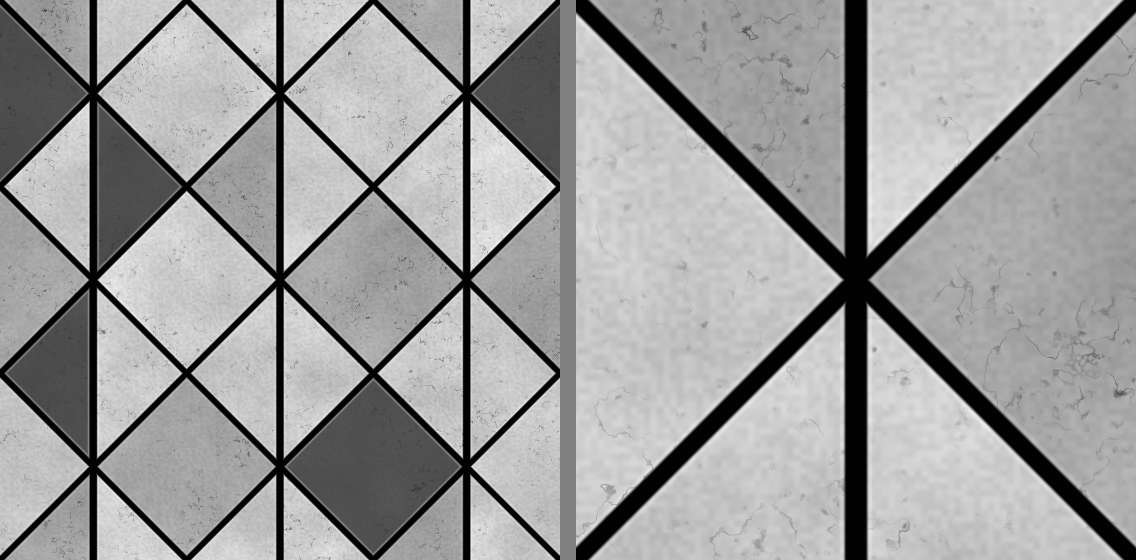
Left: the whole. Right: its middle third, enlarged.
This pattern is drawn by a Shadertoy shader. Its source:

```glsl
float hash(vec2 p) {
    return fract(sin(dot(p, vec2(127.1, 311.7))) * 43758.5453);
}

float noise(vec2 p) {
    vec2 i = floor(p), f = fract(p);
    f = f * f * (3.0 - 2.0 * f);
    return mix(mix(hash(i), hash(i + vec2(1, 0)), f.x),
               mix(hash(i + vec2(0, 1)), hash(i + vec2(1, 1)), f.x), f.y);
}

float fbm(vec2 p) {
    float sum = 0.0, amp = 0.5;
    for (int k = 0; k < 5; k++) {
        sum += amp * noise(p);
        p = mat2(1.6, 1.2, -1.2, 1.6) * p + 7.3;
        amp *= 0.5;
    }
    return sum / 0.97;
}

// Brightness factor of worn concrete: clouds, grain, hairline cracks and pits
float concrete(vec2 p) {
    float cloud = fbm(p * 3.5);
    float grain = noise(p * 85.0) - 0.5;
    float ridge = abs(fbm(p * 13.0 + 31.0) - 0.5);
    float worn = smoothstep(0.42, 0.66, fbm(p * 6.0 + 17.0));
    float crack = (1.0 - smoothstep(0.0, 0.022, ridge)) * worn * noise(p * 45.0);
    float pit = smoothstep(0.68, 0.86, fbm(p * 38.0 + 53.0)) * (0.4 + worn);
    return 1.015 + 0.26 * (cloud - 0.5) + 0.09 * grain - 0.38 * crack - 0.3 * pit;
}

// Shade per column: whole diamond, left half, right half; rows run downwards
const int shades[27] = int[27](
    2, 1, 0,  0, 0, 0,  0, 1, 0,
    1, 0, 2,  0, 1, 0,  1, 0, 0,
    0, 2, 0,  1, 0, 0,  2, 0, 0);

void mainImage(out vec4 fragColor, in vec2 fragCoord) {
    vec2 uv = fragCoord / iResolution.xy;
    vec2 p = 3.0 * vec2(uv.x, 1.0 - uv.y);
    float pixel = 3.0 / iResolution.y;

    // Diamond lattice; every second diamond is split by a vertical joint
    vec2 diagonal = vec2(p.x + p.y, p.x - p.y);
    vec2 id = floor(diagonal);
    vec2 center = 0.5 * vec2(id.x + id.y + 1.0, id.x - id.y);
    int part = fract(center.x) < 0.25 ? 0 : (p.x < center.x ? 1 : 2);
    ivec2 cell = ivec2(mod(floor(center) + 0.5, 3.0));
    int shade = shades[cell.y * 9 + cell.x * 3 + part];

    // Stone tone, with its own patch of wear on each tile
    float tone = shade == 0 ? 0.78 : (shade == 1 ? 0.635 : 0.30);
    vec2 seed = vec2(cell) + float(part) * 3.7;
    tone *= 0.98 + 0.05 * hash(seed + 4.0);
    float wear = concrete(p + 9.0 * vec2(hash(seed), hash(seed + 2.5)));
    float stone = tone * mix(1.0, wear, shade == 2 ? 0.65 : 1.0);

    // Distance to the joint edges
    vec2 toDiagonal = (0.5 - abs(fract(diagonal) - 0.5)) * 0.7071;
    float toVertical = abs(fract(p.x) - 0.5);
    float edge = min(toVertical - 0.0195, min(toDiagonal.x, toDiagonal.y) - 0.0155);

    // Pale bevel along the rim, then the black joint
    float rim = 1.0 - smoothstep(0.0, 0.004 + pixel, abs(edge - 0.006));
    stone += rim * (shade == 2 ? 0.2 : 0.06);
    float cover = smoothstep(-0.002 - 0.5 * pixel, 0.003 + 0.5 * pixel, edge);
    fragColor = vec4(vec3(mix(0.008, stone, cover)), 1.0);
}
```
